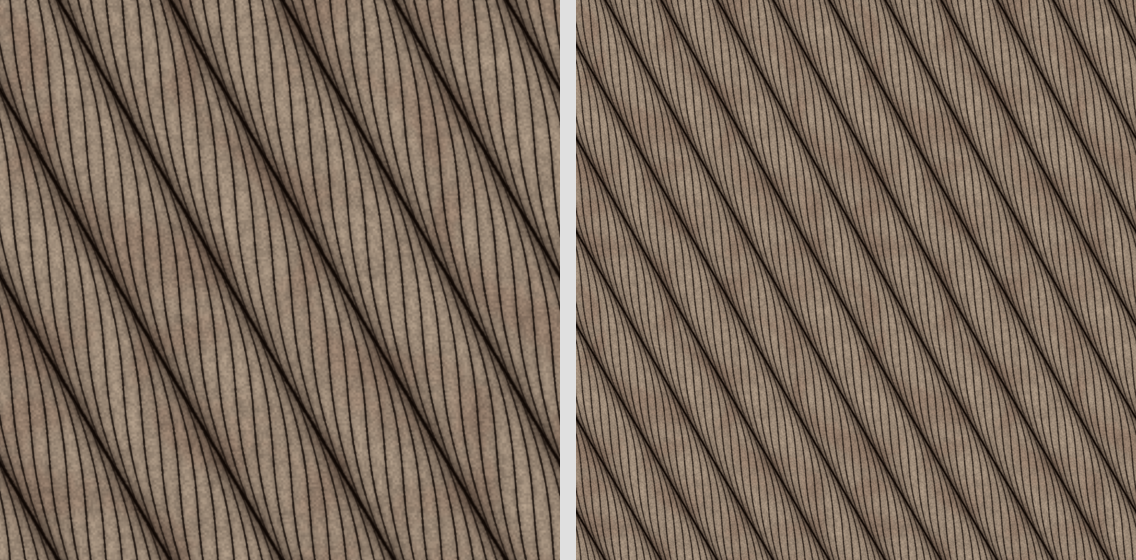
Left, the tile; right, the same tile 2 across and 2 down.
This texture is drawn by a Shadertoy shader. Its source:

```glsl
#define STRANDS vec2(5.0, 3.0)   // grooves across and down
#define STRAND_PHASE 0.52
#define FIBRES 18.0              // fibres met along one groove
#define FIBRE_PHASE 0.51
#define FIBRE_LEAN 2.6           // strand units crossed per unit of height
#define FIBRE_BEND 1.75          // how closely fibres hug the grooves
#define LINE_HALF 0.0016
#define GROOVE_HALF 0.0028
#define GRAIN_CELLS 256.0
#define GRAIN_AMOUNT 0.20

const float TAU = 6.2831853;
const vec3 SHADOW = vec3(0.060, 0.030, 0.015);
const vec3 WOOL = vec3(0.625, 0.552, 0.478);
const vec3 RUSSET = vec3(0.575, 0.465, 0.395);

float hash(vec2 p) {
    vec3 q = fract(p.xyx * vec3(0.1031, 0.1030, 0.0973));
    q += dot(q, q.yzx + 33.33);
    return fract((q.x + q.y) * q.z);
}

// Value noise that wraps after a whole number of cells
float wrapNoise(vec2 uv, float cells) {
    vec2 p = uv * cells;
    vec2 i = floor(p);
    vec2 f = p - i;
    f = f * f * (3.0 - 2.0 * f);
    vec2 a = mod(i, cells);
    vec2 b = mod(i + 1.0, cells);
    return mix(mix(hash(a), hash(vec2(b.x, a.y)), f.x),
               mix(hash(vec2(a.x, b.y)), hash(b), f.x), f.y);
}

// Broad stains from layered, bent sines, about -1 to 1
float stains(vec2 uv) {
    vec2 t = uv * TAU;
    float bend = 1.4 * sin(2.0 * t.y - t.x) + 0.8 * sin(3.0 * t.x + t.y);
    return 0.5 * sin(3.0 * t.x + 2.0 * t.y + bend)
         + 0.3 * sin(4.0 * t.y - 2.0 * t.x - 1.5 * bend)
         + 0.2 * sin(7.0 * t.x + 5.0 * t.y + 2.0 * bend);
}

void mainImage(out vec4 fragColor, in vec2 fragCoord) {
    vec2 uv = fragCoord / iResolution.xy;
    float pixel = 1.0 / min(iResolution.x, iResolution.y);

    // Felted surface
    float grain = wrapNoise(uv, GRAIN_CELLS) - 0.5;
    float fuzz = wrapNoise(uv, 72.0) - 0.5;
    float stain = stains(uv);

    // Diagonal strands: position across, and distance to the groove
    float across = fract(dot(uv, STRANDS) - STRAND_PHASE) - 0.5;
    float grooveDist = (0.5 - abs(across)) / length(STRANDS);
    grooveDist = max(grooveDist + 0.0010 * grain, 0.0);

    // Fibres: upright in the middle, turning along the grooves
    float angle = FIBRE_BEND * across;
    float rate = FIBRES / FIBRE_LEAN;
    float phase = FIBRES * uv.y - rate * tan(angle) / FIBRE_BEND - FIBRE_PHASE;
    float slope = rate / (cos(angle) * cos(angle));
    vec2 gradient = vec2(0.0, FIBRES) - slope * STRANDS;
    float lineDist = (0.5 - abs(fract(phase) - 0.5)) / length(gradient);
    lineDist = max(lineDist + 0.0008 * grain, 0.0);
    float fibreTone = hash(vec2(mod(floor(phase), FIBRES), 7.0)) - 0.5;

    // Dark lines and the soft shade beside them
    float nearGroove = exp(-grooveDist / 0.012);
    float soft = max(0.0015, 0.7 * pixel);
    float line = 1.0 - smoothstep(LINE_HALF - soft, LINE_HALF + soft, lineDist);
    float light = 1.0 - line * mix(0.74, 0.30, nearGroove);
    light *= 1.0 - 0.36 * exp(-lineDist / 0.0040);
    light *= 1.0 - 0.62 * nearGroove;
    float grooveSoft = max(0.0026, pixel);
    light *= smoothstep(GROOVE_HALF - grooveSoft, GROOVE_HALF + grooveSoft, grooveDist);

    // Wear and colour drift
    light *= 1.0 + GRAIN_AMOUNT * grain + 0.12 * fuzz + 0.04 * stain + 0.04 * fibreTone;
    float redness = smoothstep(-0.1, 0.9, 0.6 * fuzz - stain) + 0.35 * nearGroove;
    vec3 cloth = mix(WOOL, RUSSET, 0.5 * clamp(redness, 0.0, 1.0));
    fragColor = vec4(mix(SHADOW, cloth, light), 1.0);
}
```
